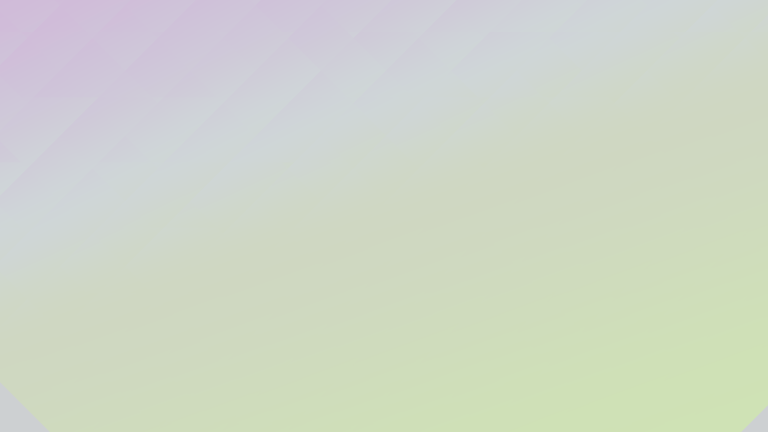
Reproduce this background procedurally as a Shadertoy shader.

```glsl
// Pale mauve-to-green diagonal gradient over a faint mosaic of triangles

float hash(vec3 cell) {
    return fract(sin(dot(cell, vec3(12.9898, 78.233, 37.719))) * 43758.5453);
}

// Colour ramp from mauve through misty blue to soft green
vec3 ramp(float t) {
    vec3 c = mix(vec3(0.815, 0.735, 0.850), vec3(0.812, 0.775, 0.850), smoothstep(0.0, 0.28, t));
    c = mix(c, vec3(0.812, 0.840, 0.845), smoothstep(0.20, 0.56, t));
    c = mix(c, vec3(0.812, 0.843, 0.760), smoothstep(0.48, 0.82, t));
    return mix(c, vec3(0.812, 0.885, 0.710), smoothstep(0.75, 1.55, t));
}

// p is measured in canvas heights from the top left corner
vec3 mosaic(vec2 p, float aspect) {
    // Three families of lines cut the plane into triangles
    vec3 grid = vec3(p.x + p.y, p.x - p.y + 0.025, p.y - 0.074) / 0.151;
    vec3 cell = floor(grid);
    float t = p.y + 0.33 * p.x;

    // Each facet shifts the ramp, most strongly near the mauve side
    float facet = 0.05 * (hash(cell) - 0.5) + 0.06 * (fract(grid.x) - 0.5);
    vec3 color = ramp(t + facet * (1.0 - 0.85 * smoothstep(0.45, 0.85, t)));

    // Bare grey corners along the bottom edge
    float left = p.x + 1.0 - p.y;
    float right = aspect - p.x + 1.0 - p.y;
    float bare = max(step(left, 0.115), step(right, 0.062));
    return mix(color, vec3(0.805, 0.815, 0.825), bare);
}

void mainImage(out vec4 fragColor, in vec2 fragCoord) {
    // Average a 3 by 3 grid of samples to smooth the facet edges
    vec3 color = vec3(0.0);
    for (int i = 0; i < 9; i++) {
        vec2 offset = (vec2(i % 3, i / 3) - 1.0) / 3.0;
        vec2 p = (fragCoord + offset) / iResolution.y;
        color += mosaic(vec2(p.x, 1.0 - p.y), iResolution.x / iResolution.y);
    }
    fragColor = vec4(color / 9.0, 1.0);
}
```
